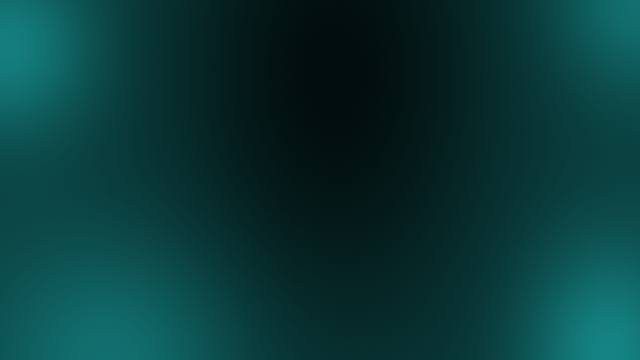
Write a WebGL 1 fragment shader that draws this background.

```glsl
precision highp float;
// A dim teal backdrop: four soft glows near the corners around a dark hollow.
// Each glow is an elliptical Gaussian added to a base level; the hollow is
// subtracted, and the resulting level is tinted and lightly dithered.

uniform vec2 u_resolution;

// Canvas space: x runs 0..ASPECT, y runs 0..1, origin at the lower left.
const float ASPECT = 16.0 / 9.0;

// Light level
const float BASE_LEVEL = 0.25;
const float HOLLOW_DEPTH = 0.20;
const vec2 HOLLOW_CENTER = vec2(0.93, 0.80);
const vec2 HOLLOW_RADII = vec2(0.48, 0.80);

// Corner glows: center and radii, then strength
const vec4 TOP_LEFT = vec4(0.02, 0.87, 0.24, 0.24);
const vec4 TOP_RIGHT = vec4(1.78, 1.00, 0.24, 0.25);
const vec4 LOWER_LEFT = vec4(0.32, 0.00, 0.35, 0.33);
const vec4 LOWER_RIGHT = vec4(1.69, 0.02, 0.23, 0.30);
const float TOP_LEFT_POWER = 0.25;
const float TOP_RIGHT_POWER = 0.20;
const float LOWER_LEFT_POWER = 0.20;
const float LOWER_RIGHT_POWER = 0.27;

// Colour of the light at level 1, and the dither strength
const vec3 TEAL = vec3(0.16, 1.00, 1.00);
const float DITHER = 1.0 / 255.0;

// Elliptical Gaussian, 1 at its center
float softEllipse(vec2 p, vec2 center, vec2 radii) {
    vec2 d = (p - center) / radii;
    return exp(-dot(d, d));
}

float glow(vec2 p, vec4 shape, float power) {
    return power * softEllipse(p, shape.xy, shape.zw);
}

// Sine-free hash, 0..1
float hash(vec2 p) {
    vec3 q = fract(p.xyx * 0.1031);
    q += dot(q, q.yzx + 33.33);
    return fract((q.x + q.y) * q.z);
}

void main() {
    vec2 p = gl_FragCoord.xy / u_resolution * vec2(ASPECT, 1.0);

    // Base light with the dark hollow
    float level = BASE_LEVEL
        - HOLLOW_DEPTH * softEllipse(p, HOLLOW_CENTER, HOLLOW_RADII);

    // Corner glows
    level += glow(p, TOP_LEFT, TOP_LEFT_POWER);
    level += glow(p, TOP_RIGHT, TOP_RIGHT_POWER);
    level += glow(p, LOWER_LEFT, LOWER_LEFT_POWER);
    level += glow(p, LOWER_RIGHT, LOWER_RIGHT_POWER);

    // Tint, then dither to hide banding
    vec3 color = TEAL * level + DITHER * (hash(gl_FragCoord.xy) - 0.5);
    gl_FragColor = vec4(color, 1.0);
}
```
